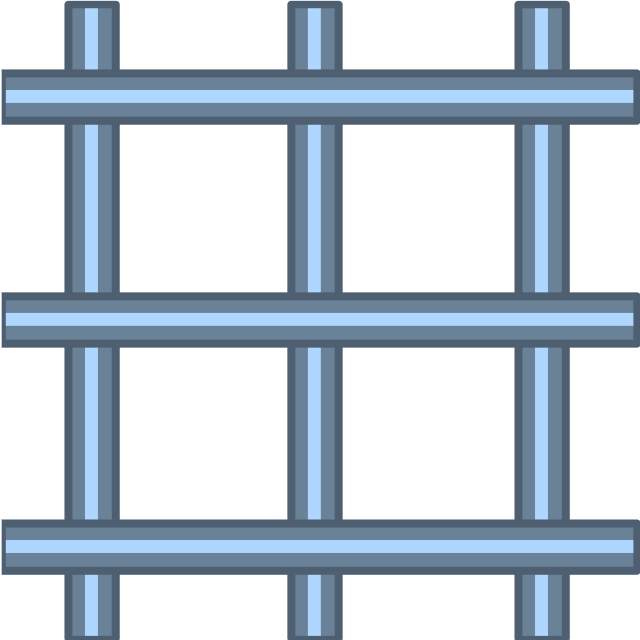
Give the GLSL for this pattern, as a Shadertoy shader.

```glsl
#define BAR_COUNT 3
#define PITCH 0.3516
#define MIDDLE_SHIFT -0.0033
#define BAR_HALF 0.0432
#define BODY_HALF 0.0307
#define SHINE_HALF 0.0101
#define SHINE_OFFSET -0.0010
#define CORNER_RADIUS 0.0060
#define RIM_COLOR vec3(0.302, 0.373, 0.439)
#define BODY_COLOR vec3(0.416, 0.510, 0.596)
#define SHINE_COLOR vec3(0.686, 0.839, 1.0)

float coverage(float dist) {
    return clamp(0.5 - dist * min(iResolution.x, iResolution.y), 0.0, 1.0);
}

// Signed distance to a strip spanning ends.x to ends.y along p.x
float stripDistance(vec2 p, vec2 ends, float halfWidth, float radius) {
    vec2 halfSize = vec2(0.5 * (ends.y - ends.x), halfWidth);
    vec2 q = abs(p - vec2(0.5 * (ends.x + ends.y), 0.0)) - halfSize + radius;
    return length(max(q, 0.0)) + min(max(q.x, q.y), 0.0) - radius;
}

float barCenter(float first, int index) {
    return first + PITCH * float(index) + (index == 1 ? MIDDLE_SHIFT : 0.0);
}

// Layers the rim, body and highlight; p is (along, across) the bar
vec3 paintBar(vec3 color, vec2 p, vec2 rimEnds, vec2 bodyEnds, float cutStart) {
    float rim = stripDistance(p, rimEnds, BAR_HALF, CORNER_RADIUS);
    rim = max(rim, cutStart - p.x);
    float body = stripDistance(p, bodyEnds, BODY_HALF, 0.0);
    vec2 shinePoint = p - vec2(0.0, SHINE_OFFSET);
    float shine = stripDistance(shinePoint, bodyEnds, SHINE_HALF, 0.0);
    color = mix(color, RIM_COLOR, coverage(rim));
    color = mix(color, BODY_COLOR, coverage(body));
    return mix(color, SHINE_COLOR, coverage(shine));
}

void mainImage(out vec4 fragColor, in vec2 fragCoord) {
    vec2 p = fragCoord / iResolution.xy;
    p.y = 1.0 - p.y; // measure downward from the top edge
    vec3 color = vec3(1.0);

    // Upright bars lie behind
    for (int i = 0; i < BAR_COUNT; i++) {
        vec2 q = vec2(p.y, p.x - barCenter(0.1439, i));
        color = paintBar(color, q, vec2(0.0013, 1.003), vec2(0.013, 0.9935), 0.0);
    }

    // Level bars cross in front, cut square at the left
    for (int i = 0; i < BAR_COUNT; i++) {
        vec2 q = vec2(p.x, p.y - barCenter(0.1517, i));
        color = paintBar(color, q, vec2(-0.01, 1.001), vec2(0.0091, 0.9896), 0.0026);
    }

    fragColor = vec4(color, 1.0);
}
```
